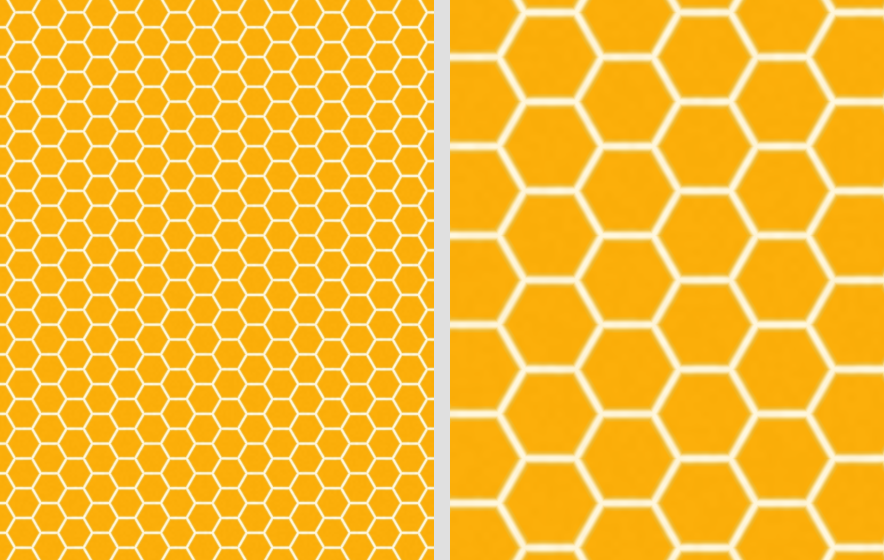
Left: the whole. Right: its middle third, enlarged.
Give the GLSL for this pattern, as a Shadertoy shader.

```glsl
const float ROWS = 18.83;                      // cell heights per canvas height
const vec2 FIRST_CENTRE = vec2(5.988, 0.914);  // a cell centre, in cell heights
const vec2 LATTICE = vec2(1.7320508, 1.0);     // rectangular period of the comb

const vec3 HONEY = vec3(0.985, 0.682, 0.035);
const vec3 AMBER = vec3(0.94, 0.72, 0.17);
const vec3 CREAM = vec3(1.0, 0.965, 0.86);

float hash(vec2 p) {
    vec3 q = fract(vec3(p.xyx) * 0.1031);
    q += dot(q, q.yzx + 33.33);
    return fract((q.x + q.y) * q.z);
}

float valueNoise(vec2 p) {
    vec2 cell = floor(p);
    vec2 f = fract(p);
    f = f * f * (3.0 - 2.0 * f);
    float low = mix(hash(cell), hash(cell + vec2(1.0, 0.0)), f.x);
    float high = mix(hash(cell + vec2(0.0, 1.0)), hash(cell + 1.0), f.x);
    return mix(low, high, f.y);
}

// Offset from the nearest point of a rectangular lattice
vec2 latticeOffset(vec2 p, vec2 period) {
    return p - period * floor(p / period + 0.5);
}

// Distance to the wall of a flat-topped hexagon of unit height
float wallDistance(vec2 p) {
    p = abs(p);
    return 0.5 - max(p.y, dot(p, vec2(0.8660254, 0.5)));
}

// Two interleaved lattices make the honeycomb
float combDistance(vec2 p, vec2 period) {
    vec2 a = latticeOffset(p, period);
    vec2 b = latticeOffset(p - 0.5 * period, period);
    return wallDistance(dot(a, a) < dot(b, b) ? a : b);
}

// One inside the given radius, fading to zero across the softness
float softBand(float dist, float radius, float softness) {
    return 1.0 - smoothstep(radius - softness, radius + softness, dist);
}

vec3 combColour(float dist, float mottle, float pixel) {
    float halo = softBand(dist, 0.085, max(0.015, 0.6 * pixel));
    float wall = softBand(dist, 0.0425, max(0.0325, 0.6 * pixel));
    vec3 fill = mix(HONEY, AMBER, halo * (0.95 + 0.4 * mottle));
    return mix(fill, CREAM, wall * (0.98 + 0.06 * mottle)) + 0.012 * mottle;
}

void mainImage(out vec4 fragColor, in vec2 fragCoord) {
    float pixel = ROWS / iResolution.y;
    vec2 p = fragCoord * pixel;
    float dist = combDistance(p - FIRST_CENTRE, LATTICE);

    // Faint unevenness in the print
    float mottle = valueNoise(p * 11.0) - 0.5;
    fragColor = vec4(combColour(dist, mottle, pixel), 1.0);
}
```
